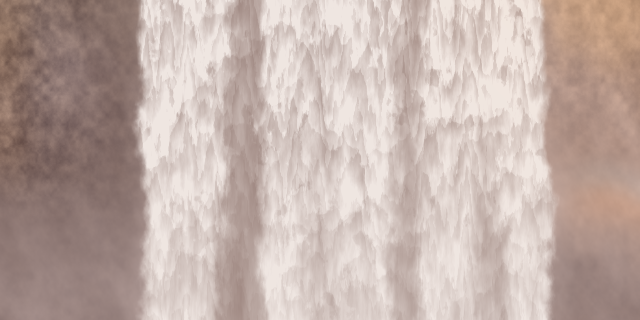
Give the GLSL for this texture, as a WebGL 1 fragment shader.

```glsl
precision highp float;
// A broad veil of falling water between misty, earthy cliffs.
// Soft vertical bands shape the curtain; warped sawtooth waves make its ragged
// falling tips, and layered value noise adds rock grain, streaks and spray.
uniform vec2 u_resolution;

const vec3 FOAM = vec3(0.910, 0.870, 0.852);
const vec3 VEIL = vec3(0.655, 0.570, 0.545);
const vec3 ROCK_TOP = vec3(0.520, 0.430, 0.395);
const vec3 ROCK_MID = vec3(0.475, 0.385, 0.365);
const vec3 ROCK_LOW = vec3(0.590, 0.505, 0.490);
const vec3 SUN_TOP = vec3(0.790, 0.635, 0.515);
const vec3 SUN_MID = vec3(0.695, 0.575, 0.525);
const vec3 SUN_LOW = vec3(0.600, 0.510, 0.490);
const vec3 MIST = vec3(0.790, 0.710, 0.690);
const float LEFT_EDGE = 0.222;
const float RIGHT_EDGE = 0.850;
const float TIP_STRENGTH = 0.36;
const float FIBRE = 0.42;
const float GRAIN = 0.24;

float hash(vec2 p) {
  vec3 q = fract(vec3(p.xyx) * 0.1031);
  q += dot(q, q.yzx + 33.33);
  return fract((q.x + q.y) * q.z);
}

float noise(vec2 p) {
  vec2 i = floor(p), f = fract(p);
  f = f * f * (3.0 - 2.0 * f);
  return mix(mix(hash(i), hash(i + vec2(1.0, 0.0)), f.x),
             mix(hash(i + vec2(0.0, 1.0)), hash(i + 1.0), f.x), f.y);
}

float fbm(vec2 p) {
  float sum = 0.0, amp = 0.5;
  for (int i = 0; i < 5; i++) {
    sum += amp * noise(p);
    p = p * 2.03 + 17.3;
    amp *= 0.5;
  }
  return sum;
}

// Soft vertical strip: one at its centre, zero beyond half + soft.
float band(float x, float centre, float halfWidth, float soft) {
  return 1.0 - smoothstep(halfWidth - soft, halfWidth + soft, abs(x - centre));
}

// Bright ragged lower tips that fade upward, repeated down the fall.
float fallingTips(vec2 p, float columns, float repeats, float seed) {
  float lobes = noise(vec2(p.x * columns, p.y * 2.0) + seed);
  float fine = fbm(vec2(p.x * columns * 2.5, p.y * 16.0) + seed);
  float phase = fract(p.y * repeats + lobes * 2.0 + fine * 1.1 + seed);
  return smoothstep(0.0, 0.12, phase) * (1.0 - smoothstep(0.12, 1.0, phase));
}

vec3 cliffs(vec2 uv, vec2 p) {
  float cloud = fbm(p * vec2(4.0, 3.0) + 5.0) - 0.48;
  float grain = fbm(p * vec2(42.0, 36.0)) - 0.48;
  float drift = fbm(vec2(p.x * 9.0 + p.y * 4.0, p.y * 6.0)) - 0.48;
  float y = uv.y + cloud * 0.4;
  vec3 left = mix(ROCK_LOW, ROCK_MID, smoothstep(0.06, 0.55, y));
  left = mix(left, ROCK_TOP, smoothstep(0.60, 0.95, y));
  vec2 hazeOffset = (uv - vec2(0.11, 0.78)) * vec2(11.0, 5.0);
  left = mix(left, vec3(0.56, 0.47, 0.46), 0.6 * exp(-dot(hazeOffset, hazeOffset)));
  left += vec3(0.035, 0.015, -0.015) * band(uv.x, 0.0, 0.04, 0.04) * smoothstep(0.35, 0.6, uv.y);
  float bare = smoothstep(0.25, 0.60, uv.y) * (1.0 - 0.7 * smoothstep(0.03, 0.20, uv.x));
  left += vec3(1.0, 0.9, 0.75) * grain * GRAIN * (0.2 + bare);
  vec3 right = mix(SUN_LOW, SUN_MID, smoothstep(0.08, 0.50, y));
  right = mix(right, SUN_TOP, smoothstep(0.60, 1.05, y + (uv.x - 0.92) * 1.2));
  right += vec3(1.0, 0.85, 0.7) * grain * GRAIN * (0.2 + 0.5 * smoothstep(0.4, 0.8, uv.y));
  // Faint rainbow: warm below, cool above.
  float arc = uv.y - 0.42 + 5.0 * (uv.x - 0.93) * (uv.x - 0.93) + drift * 0.05;
  float shown = smoothstep(0.85, 0.95, uv.x);
  right += vec3(0.055, 0.02, -0.01) * exp(-pow((arc + 0.05) / 0.07, 2.0)) * shown;
  right += vec3(0.0, 0.028, 0.04) * exp(-pow((arc - 0.03) / 0.05, 2.0)) * shown;
  return mix(left, right, step(0.5, uv.x)) + cloud * 0.12 + drift * 0.13;
}

vec3 curtain(vec2 uv, vec2 p) {
  float coarse = fbm(p * vec2(9.0, 5.0)) - 0.48;
  float ragged = fbm(p * vec2(28.0, 13.0) + 4.0) - 0.48;
  float x = uv.x + coarse * 0.035 + ragged * 0.035;
  float down = 1.0 - uv.y;
  float gapA = band(x, 0.386 - 0.010 * down, 0.028 + 0.007 * down, 0.015);
  float gapB = band(x, 0.642 - 0.010 * down, 0.018 + 0.009 * down, 0.018);
  float gapC = band(x, 0.762, 0.020, 0.020) * smoothstep(0.25, 0.85, down);
  float gapD = band(x, 0.495, 0.012, 0.020) * (0.4 + 0.3 * down);
  float gapE = band(x, 0.725, 0.010, 0.018) * smoothstep(0.35, 0.9, uv.y);
  float gap = max(max(0.90 * gapA, 0.74 * gapB), max(0.66 * gapC, max(0.50 * gapD, 0.40 * gapE)));
  float streaks = fbm(vec2(p.x * 24.0, p.y * 2.0)) - 0.48;
  float fibres = fbm(vec2(p.x * 60.0, p.y * 11.0 + streaks * 2.0) + 31.0) - 0.48;
  float tips = 0.40 * fallingTips(p, 9.0, 2.4, 3.7) + 0.40 * fallingTips(p, 17.0, 4.0, 8.1)
             + 0.35 * fallingTips(p, 30.0, 6.0, 21.3);
  float tipArea = (1.0 - 0.55 * gap) * mix(0.5, 1.2, smoothstep(0.0, 0.8, uv.y));
  float light = 0.85 - 0.80 * gap + streaks * 0.55;
  light += (tips - 0.50) * 2.0 * TIP_STRENGTH * tipArea;
  light += fibres * FIBRE * (1.0 - 0.5 * gap);
  vec3 water = mix(VEIL, FOAM, clamp(light, -0.08, 1.10));
  return water + vec3(0.012, 0.0, -0.012) * smoothstep(0.5, 0.85, uv.x) * uv.y;
}

void main() {
  vec2 uv = gl_FragCoord.xy / u_resolution;
  vec2 p = vec2(uv.x * u_resolution.x / u_resolution.y, uv.y);
  float fray = (fbm(p * vec2(18.0, 11.0) + 9.0) - 0.48) * 0.035;
  float leftSide = uv.x - LEFT_EDGE + fray;
  float rightSide = RIGHT_EDGE + 0.012 * (1.0 - uv.y) - uv.x + fray;
  float inside = min(leftSide, rightSide);
  float cover = smoothstep(-0.009, 0.010, inside);
  float spray = exp(-max(-inside, 0.0) * 42.0) * mix(0.50, 0.20, uv.y);
  vec3 colour = mix(cliffs(uv, p), MIST, spray);
  colour = mix(colour, curtain(uv, p), cover);
  gl_FragColor = vec4(clamp(colour, 0.0, 1.0), 1.0);
}
```
